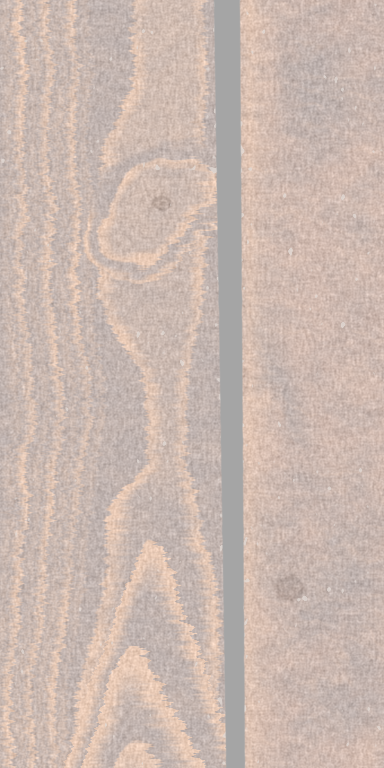
Write a Shadertoy shader that draws this texture.

```glsl
#define DARK_WOOD vec3(0.742, 0.695, 0.682)
#define PALE_WOOD vec3(0.915, 0.795, 0.715)
#define RED_WOOD vec3(0.825, 0.735, 0.695)
#define GAP_COLOR vec3(0.648, 0.648, 0.648)
#define FLAKE_COLOR vec3(0.89, 0.86, 0.84)
#define FRAY 0.024
#define GRAIN 0.10
#define KNOT_LEFT vec2(0.422, 1.471)
#define KNOT_RIGHT vec2(0.755, 0.468)

vec2 hash2(vec2 p) {
    vec3 q = fract(vec3(p.xyx) * vec3(0.1031, 0.1030, 0.0973));
    q += dot(q, q.yzx + 33.33);
    return fract((q.xx + q.yz) * q.zy);
}

float corner(vec2 cell, vec2 offset) {
    return dot(hash2(cell) * 2.0 - 1.0, offset);
}

// Gradient noise, roughly -0.7 to 0.7
float noise(vec2 p) {
    vec2 i = floor(p), f = fract(p);
    vec2 u = f * f * f * (f * (f * 6.0 - 15.0) + 10.0);
    vec2 e = vec2(1, 0);
    return mix(mix(corner(i, f), corner(i + e, f - e), u.x),
               mix(corner(i + e.yx, f - e.yx), corner(i + 1.0, f - 1.0), u.x), u.y);
}

float fbm(vec2 p) {
    float sum = 0.0, amp = 1.0;
    for (int i = 0; i < 4; i++) {
        sum += amp * noise(p);
        p = p * 2.03 + 17.1;
        amp *= 0.6;
    }
    return sum;
}

// Growth ring: crisp at depth 0, fading inward
float ring(float depth, float width) {
    return smoothstep(-0.005, 0.007, depth) * (1.0 - smoothstep(0.1 * width, width, depth));
}

// Depth below an arch with separate left and right steepness
float arch(vec2 p, vec2 apex, vec2 slope) {
    float dx = p.x - apex.x;
    float side = mix(slope.x, slope.y, smoothstep(-0.02, 0.02, dx));
    return apex.y - p.y - side * (sqrt(dx * dx + 0.001) - 0.0316);
}

float blob(vec2 p, vec2 center, vec2 size) {
    vec2 q = (p - center) / size;
    return exp(-dot(q, q));
}

float knotRings(vec2 p, vec2 center, float radius) {
    float r = length((p - center) * vec2(1.0, 1.2)) / radius + 0.25 * noise(p * 45.0);
    return (0.65 + 0.35 * cos(r * 8.0)) * (1.0 - smoothstep(0.6, 1.15, r));
}

float leftPale(vec2 p) {
    float fray = FRAY * (noise(p * vec2(9, 85)) + 0.7 * noise(p * vec2(16, 190)));
    vec2 q = p + vec2(fray + 0.022 * noise(p * vec2(3, 7)), 0.0);
    float y = q.y, pale = 0.0;

    // Long rings on the outer side
    float shift = 0.03 * exp(-pow((y - 0.95) / 0.2, 2.0)) - 0.05 * (1.0 - smoothstep(0.1, 0.7, y));
    for (int i = 0; i < 7; i++) {
        float k = float(i);
        float edge = 0.03 + 0.034 * k + shift * (0.6 + 0.1 * k);
        float strength = mod(k, 2.0) > 0.5 ? 0.85 : 0.3;
        strength *= 0.9 + 0.7 * noise(vec2(k * 3.7, y * 5.0));
        pale = max(pale, strength * ring(edge - q.x, 0.036));
    }

    // Waisted heartwood
    float left = 0.385 - 0.13 * smoothstep(0.95, 1.25, y) + 0.09 * smoothstep(1.5, 1.85, y)
        - 0.10 * (1.0 - smoothstep(0.68, 0.80, y)) - 0.10 * (1.0 - smoothstep(0.0, 0.68, y));
    float right = 0.495 + 0.04 * smoothstep(1.0, 1.3, y) + 0.08 * (1.0 - smoothstep(0.35, 0.8, y));
    float inside = smoothstep(0.0, 0.02, q.x - left) * smoothstep(0.0, 0.02, right - q.x);
    float fill = 0.22 * smoothstep(0.62, 0.78, y) + 0.12 * smoothstep(1.55, 1.65, y);
    float sides = max(ring(q.x - left, 0.07), ring(right - q.x, 0.055));
    sides *= 0.75 + 0.6 * noise(p * vec2(5, 9));
    pale = max(pale, max(inside * fill, sides));

    // Nested arches
    vec2 a = q + vec2(0.0, fray * 0.9);
    float outer = arch(a, vec2(0.39, 0.594), vec2(3.0, 2.8));
    float inner = arch(a, vec2(0.345, 0.325), vec2(3.0, 2.0));
    float core = arch(a, vec2(0.35, 0.07), vec2(2.0, 1.2));
    pale = mix(pale, 0.0, smoothstep(0.0, 0.02, outer));
    pale = max(pale, max(0.95 * ring(outer, 0.15), ring(inner, 0.19)));
    pale = max(pale, 0.75 * ring(core, 0.15));

    // Swirl around the knot
    vec2 k = q - vec2(0.404, 1.455);
    k.x -= 0.32 * k.y;
    float r = length(k) + 0.05 * noise(p * 7.0) + 0.025 * noise(p * 19.0) + 0.5 * fray;
    float lower = 1.0 - smoothstep(1.40, 1.52, y);
    pale = mix(pale, 0.02, 1.0 - smoothstep(0.165, 0.20, r));
    pale = max(pale, 0.3 * (1.0 - smoothstep(0.125, 0.142, r)));
    float broken = 0.8 + 0.6 * noise(p * 11.0 + 3.0);
    pale = max(pale, broken * ring(0.14 - r, 0.06));
    return max(pale, broken * lower * ring(0.19 - r, 0.032));
}

vec3 leftPlank(vec2 p) {
    float mottle = 0.09 + 0.2 * fbm(p * vec2(10, 15));
    vec3 col = mix(DARK_WOOD, PALE_WOOD, clamp(leftPale(p) + mottle, 0.0, 1.0));
    return col - 0.13 * knotRings(p, KNOT_LEFT, 0.028);
}

vec3 rightPlank(vec2 p) {
    float rough = fbm(p * vec2(8, 10) + 4.0);
    vec2 q = p + 0.045 * vec2(rough, fbm(p * 8.0));
    float shade = 0.75 * blob(q, vec2(0.84, 1.77), vec2(0.18, 0.13))
        + 0.85 * blob(q - vec2(0.4 * (1.0 - q.y), 0), vec2(0.725, 1.02), vec2(0.045, 0.16))
        + 0.7 * blob(q, vec2(0.86, 0.50), vec2(0.17, 0.18))
        + 0.6 * blob(q, vec2(0.90, 0.16), vec2(0.16, 0.07));
    vec3 col = mix(RED_WOOD, DARK_WOOD, clamp(shade + 0.7 * rough + 0.2, 0.0, 1.0));

    // Warm edge and wavy torn fibres
    float wave = noise(q * vec2(14, 50) + vec2(0.0, 9.0 * p.x));
    float glow = exp(-abs(p.x - 0.65) * 28.0) + 0.7 * max(0.0, wave) + 0.5 * max(0.0, noise(q * 7.0 + 8.0));
    col = mix(col, PALE_WOOD, clamp(0.6 * glow, 0.0, 1.0));
    col -= 0.06 * max(0.0, -wave);
    return col - 0.10 * knotRings(p, KNOT_RIGHT, 0.045);
}

void mainImage(out vec4 fragColor, in vec2 fragCoord) {
    vec2 p = fragCoord / iResolution.xy * vec2(1, 2);
    float aa = 1.0 / iResolution.x;
    float chip = 0.002 * noise(vec2(p.y * 30.0, 3.0));
    float gapLeft = mix(0.589, 0.557, p.y * 0.5) + chip;
    float gapRight = mix(0.638, 0.625, p.y * 0.5) - chip;
    vec3 col = p.x < 0.5 * (gapLeft + gapRight) ? leftPlank(p) : rightPlank(p);

    // Fibres, saw marks and worn flakes
    float fibre = noise(p * vec2(125, 45)) + 0.6 * noise(p * vec2(40, 140)) + 0.9 * noise(p * 170.0);
    col += GRAIN * fibre;
    float edgeWear = exp(-90.0 * min(abs(p.x - gapLeft), abs(p.x - gapRight)));
    float wear = 0.22 * edgeWear + 0.2 * blob(p, vec2(0.43, 1.58), vec2(0.13, 0.03));
    float flake = smoothstep(0.44, 0.56, noise(p * vec2(60, 42) + 9.0) + wear + 0.25 * noise(p * 6.0));
    col = mix(col, FLAKE_COLOR, 0.75 * flake);

    // Gap between the planks
    float gap = smoothstep(-aa, aa, p.x - gapLeft) * smoothstep(-aa, aa, gapRight - p.x);
    fragColor = vec4(mix(col, GAP_COLOR, gap), 1.0);
}
```
